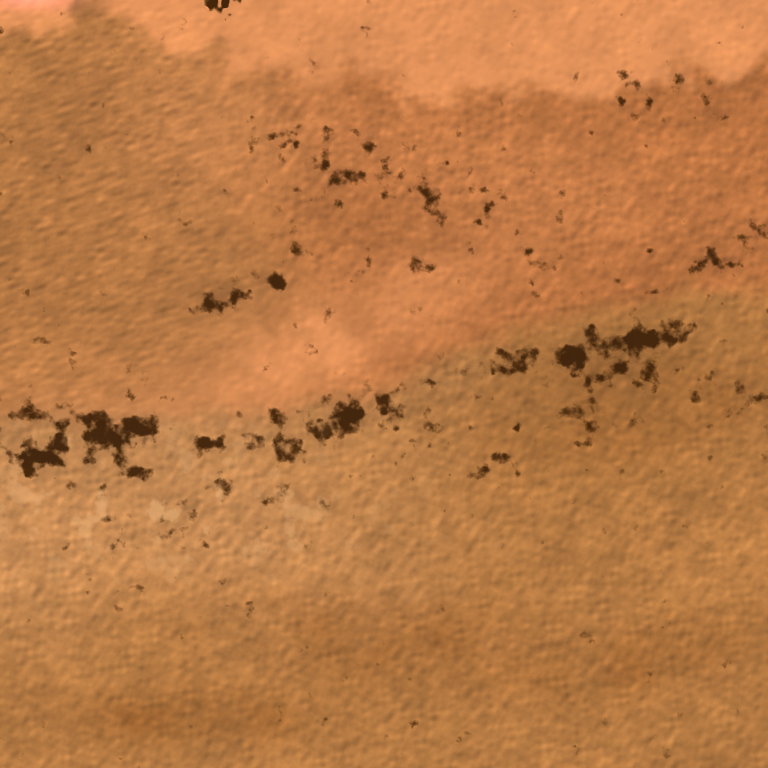
Write a three.js fragment shader that draws this texture.

```glsl
// Weathered ochre earth: smooth clay above a dark crusted ridge, grainy sand below.
#define CLAY_LIGHT vec3(0.89, 0.575, 0.355)
#define CLAY_BROWN vec3(0.695, 0.46, 0.26)
#define CLAY_RUST vec3(0.725, 0.445, 0.25)
#define SAND_LIGHT vec3(0.79, 0.55, 0.335)
#define SAND_DARK vec3(0.69, 0.46, 0.245)
#define UMBER vec3(0.58, 0.36, 0.17)
#define CRUST vec3(0.27, 0.15, 0.045)
#define PIT_SCALE 52.0
#define GRAIN_SCALE 125.0
#define RELIEF 0.4

varying vec2 vUv;

float hash(vec2 p) {
  vec3 q = fract(p.xyx * 0.1031);
  q += dot(q, q.yzx + 33.33);
  return fract((q.x + q.y) * q.z);
}

float noise(vec2 p) {
  vec2 i = floor(p), f = fract(p);
  f = f * f * (3.0 - 2.0 * f);
  return mix(mix(hash(i), hash(i + vec2(1.0, 0.0)), f.x),
             mix(hash(i + vec2(0.0, 1.0)), hash(i + 1.0), f.x), f.y);
}

float fbm(vec2 p) {
  float sum = 0.0, amp = 0.533;
  for (int i = 0; i < 4; i++) {
    sum += amp * noise(p);
    p = mat2(1.6, 1.2, -1.2, 1.6) * p + 17.3;
    amp *= 0.5;
  }
  return sum;
}

// Soft elliptical patch, rotated by angle.
float patchAt(vec2 p, vec2 center, vec2 radius, float angle) {
  float c = cos(angle), s = sin(angle);
  vec2 d = mat2(c, -s, s, c) * (p - center) / radius;
  return exp(-dot(d, d));
}

float ridgeHeight(float x) {
  return 0.457 + 0.12 * smoothstep(0.3, 0.8, x) + 0.025 * smoothstep(0.8, 1.0, x);
}

// Grain: short slanted strokes on the upper left, rounder elsewhere.
float surface(vec2 p, float streak) {
  vec2 turned = mat2(0.8, 0.6, -0.6, 0.8) * p;
  vec2 slanted = vec2(p.x + p.y * 0.4, p.y - p.x * 0.35);
  float rounded = 0.55 * noise(turned * GRAIN_SCALE) + 0.45 * fbm(p * PIT_SCALE);
  float drawn = 0.6 * noise(slanted * vec2(75.0, 150.0)) + 0.4 * fbm(turned * 80.0);
  return mix(rounded, drawn, streak);
}

void main() {
  vec2 p = vUv;
  float broad = fbm(p * 5.0) - 0.5;
  float medium = fbm(p * 17.0 + 8.0) - 0.5;
  float above = p.y - ridgeHeight(p.x) + 0.05 * medium;
  float upper = smoothstep(-0.025, 0.02, above - 0.03 * smoothstep(0.5, 0.9, p.x));

  // Upper clay with a pale top band and a pale tongue over the ridge
  vec3 clay = mix(CLAY_BROWN, CLAY_RUST, smoothstep(0.25, 0.5, p.x + 0.2 * broad));
  clay = mix(clay, CLAY_LIGHT, 0.4 * patchAt(p, vec2(0.28, 0.84), vec2(0.14, 0.14), 0.0));
  clay = mix(clay, CLAY_LIGHT, 0.3 * patchAt(p, vec2(0.62, 0.78), vec2(0.3, 0.08), -0.2));
  float bandEdge = 0.885 + 0.1 * (1.0 - smoothstep(0.1, 0.44, p.x))
                 + 0.018 * smoothstep(0.5, 1.0, p.x);
  float band = smoothstep(-0.02, 0.02, p.y - bandEdge + 0.11 * medium);
  float tongue = patchAt(p, vec2(0.43, 0.56), vec2(0.23, 0.075), 0.42);
  tongue += 0.6 * exp(-abs(above) / 0.06) * (1.0 - smoothstep(0.3, 0.55, p.x));
  clay = mix(clay, CLAY_LIGHT, clamp(max(band, 0.85 * tongue * (0.9 + medium)), 0.0, 1.0));

  // Lower sand, darker to the right and in flat stains near the base
  float shade = 0.8 * smoothstep(0.35, 0.8, p.x + 0.4 * broad);
  shade = max(shade, 0.75 * (1.0 - smoothstep(0.1, 0.32, p.y + 0.1 * broad)));
  vec3 sand = mix(SAND_LIGHT, SAND_DARK, shade);
  float stain = patchAt(p, vec2(0.25, 0.065), vec2(0.15, 0.035), 0.0)
              + 0.8 * patchAt(p, vec2(0.5, 0.17), vec2(0.19, 0.06), -0.1)
              + 0.6 * patchAt(p, vec2(0.85, 0.14), vec2(0.16, 0.045), 0.2)
              + 0.6 * patchAt(p, vec2(0.83, 0.47), vec2(0.24, 0.08), 0.1);
  sand = mix(sand, UMBER, clamp(stain * (0.7 + 1.2 * medium), 0.0, 0.75));
  vec3 color = mix(sand, clay, upper);
  color *= 1.0 + 0.06 * broad + 0.14 * medium;

  // Relief lit from the upper left
  float streak = 0.8 * upper * (1.0 - smoothstep(0.2, 0.42, p.x + 0.2 * broad));
  float smoothness = max(band, min(tongue, 1.0) * upper);
  float slope = surface(p, streak) - surface(p + vec2(-0.002, 0.003), streak);
  float rough = 1.0 - 0.55 * smoothness;
  float mottle = fbm(p * 62.0 + 5.0) - 0.5;
  color *= 1.0 + rough * (RELIEF * slope + 0.22 * mottle);

  // Coverage of the crust along the ridge, with clumps and pitted zones
  float crust = 0.4 * exp(-pow((above + 0.025) / 0.035, 2.0));
  crust += 0.55 * patchAt(p, vec2(0.04, 0.425), vec2(0.08, 0.04), 0.0);
  crust += 0.7 * patchAt(p, vec2(0.16, 0.45), vec2(0.05, 0.016), 0.0);
  crust += 0.75 * patchAt(p, vec2(0.41, 0.452), vec2(0.085, 0.024), 0.15);
  crust += 0.55 * patchAt(p, vec2(0.2, 0.37), vec2(0.15, 0.075), -0.2);
  crust += 0.45 * patchAt(p, vec2(0.59, 0.51), vec2(0.035, 0.025), 0.2);
  crust += 0.7 * patchAt(p, vec2(0.8, 0.53), vec2(0.085, 0.055), 0.3);
  crust += 0.65 * patchAt(p, vec2(0.97, 0.49), vec2(0.05, 0.03), 0.0);
  crust += 0.9 * patchAt(p, vec2(0.92, 0.66), vec2(0.09, 0.025), 0.35);
  crust += 1.1 * patchAt(p, vec2(0.285, 0.61), vec2(0.026, 0.018), 0.4);
  crust += 1.2 * patchAt(p, vec2(0.355, 0.633), vec2(0.022, 0.012), -0.6);
  crust += 0.55 * patchAt(p, vec2(0.5, 0.74), vec2(0.19, 0.09), -0.35);
  crust += 0.4 * patchAt(p, vec2(0.87, 0.88), vec2(0.2, 0.03), 0.05);
  crust += 0.35 * patchAt(p, vec2(0.65, 0.42), vec2(0.18, 0.08), 0.3);
  crust = clamp(crust * (1.0 + 1.5 * medium), 0.0, 1.15);
  float dark = smoothstep(0.75, 0.98, fbm(p * PIT_SCALE + 21.0) + 0.34 * crust);
  color = mix(color, CRUST, 0.95 * dark);
  color *= 1.0 - 0.1 * crust;

  // Pale crumbs below the ridge on the left
  float crumbs = smoothstep(0.56, 0.76, fbm(p * 45.0 + 40.0));
  crumbs *= patchAt(p, vec2(0.2, 0.34), vec2(0.28, 0.09), -0.1);
  color = mix(color, vec3(0.9, 0.68, 0.46), 0.65 * crumbs);

  // Dark chip on the top edge and a rosy corner
  float chip = length((p - vec2(0.291, 0.994)) * vec2(0.8, 1.0)) + 0.02 * (noise(p * 150.0) - 0.5);
  color = mix(color, CRUST, 1.0 - smoothstep(0.008, 0.013, chip));
  color += vec3(0.16, 0.07, 0.14) * patchAt(p, vec2(0.04, 1.0), vec2(0.06, 0.012), 0.0);
  gl_FragColor = vec4(clamp(color, 0.0, 1.0), 1.0);
}
```
